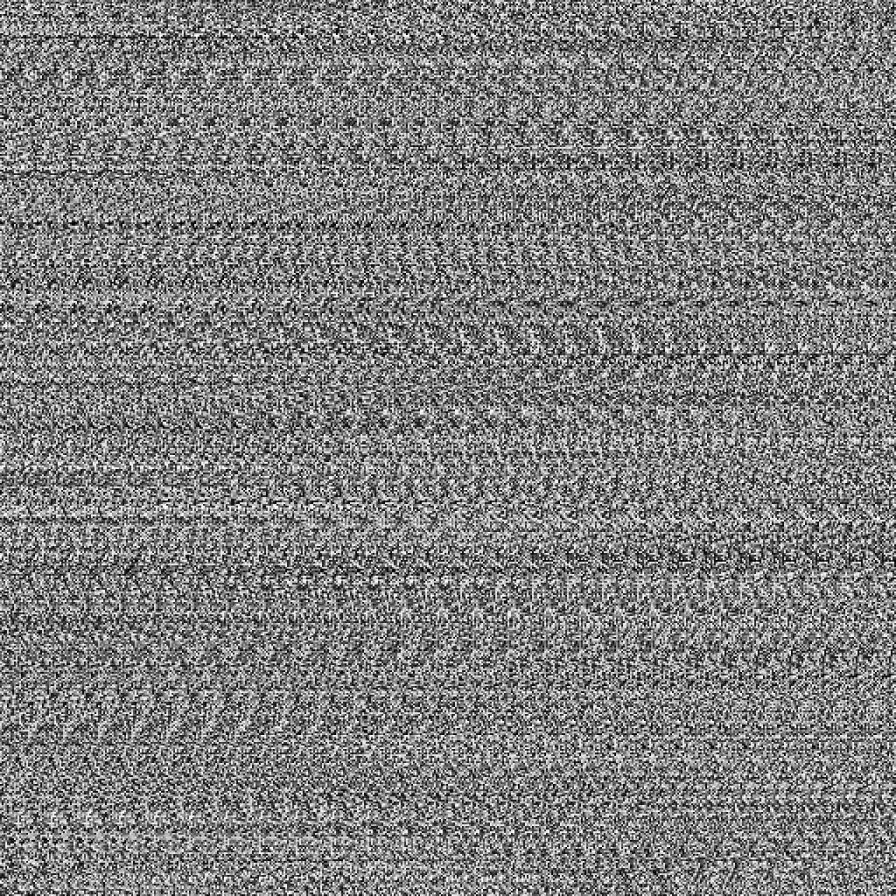
A Shadertoy shader for this pattern:

```glsl
const float CELLS = 512.0;   // grains across the canvas
const float PERIOD = 20.0;   // grains in one repeat, about 25.6 repeats across
const float TAU = 6.2831853;

uint mixBits(uint n) {
    n = n * 747796405u + 2891336453u;
    n = ((n >> ((n >> 28u) + 4u)) ^ n) * 277803737u;
    return (n >> 22u) ^ n;
}

float hash(vec3 key) {
    uvec3 k = uvec3(ivec3(key) + 4096);
    return float(mixBits(k.x + mixBits(k.y + mixBits(k.z))) >> 8u) / 16777216.0;
}

// Gentle relief that stretches and squeezes the repeat along each row
float reliefShift(vec2 p, float strength) {
    float swell = sin(TAU * (p.x + 0.4 * p.y)) * cos(0.5 * TAU * (p.y - 0.5));
    float ripple = sin(TAU * (1.7 * p.x - 2.0 * p.y));
    return strength * (swell + 0.25 * ripple);
}

// Number of repeats a grain survives: short near the top and bottom edges
float grainLifetime(float y, float edgeLife, float middleLife) {
    float middle = smoothstep(0.0, 0.16, y) * (1.0 - smoothstep(0.9, 1.0, y));
    return mix(edgeLife, middleLife, middle);
}

// Grey of one grain, copied from repeat to repeat and slowly replaced
float grainTone(vec2 cell) {
    vec2 p = (cell + 0.5) / CELLS;
    float column = floor(cell.x + reliefShift(p, 3.5));
    float repeatIndex = floor(column / PERIOD);
    float slot = column - repeatIndex * PERIOD;

    float birth = hash(vec3(slot, cell.y, 701.0));
    float life = grainLifetime(p.y, 4.0, 14.0);
    float generation = floor(repeatIndex / life + birth);
    float tone = hash(vec3(slot, cell.y, generation));

    // Faint light and dark rows that fade along their length
    float rowBias = hash(vec3(cell.y, 17.0, 902.0)) - 0.5;
    float rowFade = 0.5 + 0.5 * sin(TAU * (p.x + hash(vec3(cell.y, 31.0, 903.0))));
    return pow(tone, exp2(-0.6 * rowBias * rowFade));
}

// Box filter over the grains under one pixel
float filteredGrain(vec2 q, float footprint) {
    vec2 corner = q - 0.5 * footprint;
    vec2 cell = floor(corner + 0.001);
    vec2 w = clamp((corner + footprint - cell - 1.0) / footprint, 0.0, 1.0);
    float bottom = mix(grainTone(cell), grainTone(cell + vec2(1.0, 0.0)), w.x);
    float top = mix(grainTone(cell + vec2(0.0, 1.0)), grainTone(cell + 1.0), w.x);
    return mix(bottom, top, w.y);
}

void mainImage(out vec4 fragColor, in vec2 fragCoord) {
    float cellsPerPixel = CELLS / iResolution.y;
    float tone = filteredGrain(fragCoord * cellsPerPixel, min(cellsPerPixel, 1.0));
    fragColor = vec4(vec3(mix(0.0, 1.0, tone)), 1.0);
}
```
